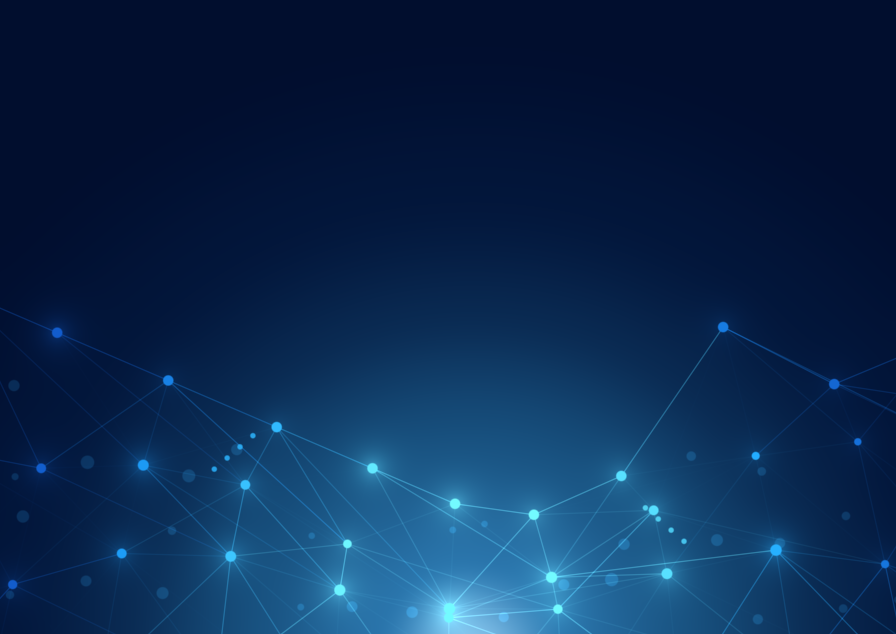
This background is drawn by a WebGL 2 fragment shader. Its source:

```glsl
#version 300 es
precision highp float;
// Glowing network of linked nodes over a deep blue background lit from below.

uniform vec2 u_resolution;
out vec4 fragColor;

// Lengths are in canvas heights.
const vec2 LIGHT_POS = vec2(0.745, -0.03);
const vec3 NIGHT = vec3(0.002, 0.053, 0.18);
const vec3 NAVY = vec3(0.01, 0.09, 0.235);
const vec3 OCEAN = vec3(0.045, 0.185, 0.345);
const vec3 AZURE = vec3(0.09, 0.31, 0.49);
const vec3 SKY = vec3(0.17, 0.47, 0.69);
const vec3 CORE = vec3(0.52, 0.76, 0.92);
const vec3 NODE_DIM = vec3(0.07, 0.36, 0.80);
const vec3 NODE_MID = vec3(0.12, 0.66, 1.0);
const vec3 NODE_HOT = vec3(0.45, 0.98, 1.0);

const int ROWS = 3;
const int COLUMNS = 10;
const float LINE_WIDTH = 0.0005;
const float LINE_GAIN = 0.34;
const float GLOW_RADIUS = 0.02;
const float BEAD_RADIUS = 0.0042;
const float BOKEH_CELL = 0.105;
const vec2 LINK_STEPS[5] = vec2[5](vec2(1, 0), vec2(0, 1), vec2(-1, 1), vec2(1, 1), vec2(2, 1));

float hash(vec2 p) {
  return fract(sin(dot(p, vec2(127.1, 311.7))) * 43758.5);
}

float disc(vec2 p, vec2 center, float radius, float px) {
  return 1.0 - smoothstep(radius - px, radius + px, length(p - center));
}

float segmentDistance(vec2 p, vec2 a, vec2 b) {
  vec2 ab = b - a;
  return length(p - a - ab * clamp(dot(p - a, ab) / dot(ab, ab), 0.0, 1.0));
}

// Node of a (column, row) cell: a valley-shaped ridge, a shallower one, then a wavy floor.
vec2 nodePosition(vec2 cell) {
  float i = cell.x;
  float x = 0.11 - 0.045 * cell.y + (0.15 + 0.011 * cell.y) * i;
  if (cell.y < 0.5) {
    x += 0.03 * sin(0.9 * (i - 0.8));
    float peak = (x - 1.15) / 0.08;
    return vec2(x, 0.17 + 0.43 * abs(x - 0.8) + 0.17 * exp(-peak * peak));
  }
  if (cell.y < 1.5) return vec2(x, 0.08 + 0.32 * abs(x - 0.72) + 0.05 * sin(1.2 * i - 0.6));
  return vec2(x, 0.078 + 0.055 * sin(1.1 * i) - 0.2 * (cell.y - 2.0));
}

// Nodes turn from deep blue to cyan toward the light.
vec3 nodeColor(vec2 pos) {
  float d = length((pos - vec2(0.75, 0.1)) * vec2(1.0, 1.3));
  vec3 color = mix(NODE_MID, NODE_DIM, smoothstep(0.5, 0.74, d));
  return mix(NODE_HOT, color, smoothstep(0.15, 0.55, d));
}

vec3 background(vec2 p) {
  float r = length((p - LIGHT_POS) * vec2(0.97, 1.0));
  vec3 color = mix(CORE, SKY, smoothstep(0.0, 0.15, r));
  color = mix(color, AZURE, smoothstep(0.08, 0.38, r));
  color = mix(color, OCEAN, smoothstep(0.32, 0.54, r));
  color = mix(color, NAVY, smoothstep(0.45, 0.73, r));
  return mix(color, NIGHT, smoothstep(0.65, 1.0, r));
}

// Faint out-of-focus discs, one per chosen grid cell.
float bokeh(vec2 p, float px) {
  vec2 cell = floor(p / BOKEH_CELL);
  vec2 jitter = vec2(hash(cell), hash(cell + 17.0));
  vec2 center = (cell + 0.15 + 0.7 * jitter) * BOKEH_CELL;
  float radius = mix(0.005, 0.011, hash(cell + 31.0));
  float chosen = step(0.4, hash(cell + 47.0)) * step(center.y, 0.2 + 0.3 * abs(center.x - 0.75));
  return chosen * disc(p, center, radius, px);
}

// Two mirrored strings of small beads.
float beads(vec2 p, float px) {
  float mask = 0.0;
  for (int i = 0; i < 4; i++) {
    vec2 offset = float(i) * vec2(0.0203, 0.0176);
    mask = max(mask, disc(p, vec2(0.338, 0.26) + offset, BEAD_RADIUS, px));
    mask = max(mask, disc(p, vec2(1.018, 0.199) + offset * vec2(1, -1), BEAD_RADIUS, px));
  }
  return mask;
}

void main() {
  vec2 p = gl_FragCoord.xy / u_resolution.y;
  float px = 1.0 / u_resolution.y;
  vec3 color = background(p);
  color += bokeh(p, px) * vec3(0.03, 0.1, 0.13);

  // Links and glows add light; node discs are laid on top.
  vec3 light = vec3(0.0);
  vec4 nodes = vec4(0.0);
  for (int row = 0; row < ROWS; row++) {
    for (int column = -1; column <= COLUMNS; column++) {
      vec2 cell = vec2(column, row);
      vec2 pos = nodePosition(cell);
      vec3 tint = nodeColor(pos);
      float size = hash(cell + 5.0);
      for (int k = 0; k < 5; k++) {
        vec2 other = cell + LINK_STEPS[k];
        float chance = hash(cell + other * 3.0);
        float strength = row == 0 && k == 0 ? 0.8 : 0.85 * chance * chance;
        float d = segmentDistance(p, pos, nodePosition(other));
        light += tint * LINE_GAIN * strength * (1.0 - smoothstep(0.0, LINE_WIDTH + px, d));
      }
      float r = length(p - pos);
      light += tint * (0.1 + 0.35 * size * size) * exp(-r / GLOW_RADIUS);
      float mask = disc(p, pos, mix(0.005, 0.009, row == 0 ? 0.8 : size), px);
      nodes = mix(nodes, vec4(tint, 1.0), mask);
    }
  }
  color += light * (1.0 - 0.6 * color);
  color = mix(color, nodeColor(p), 0.85 * beads(p, px));
  color = mix(color, nodes.rgb / max(nodes.a, 0.001), nodes.a);
  fragColor = vec4(color, 1.0);
}
```
